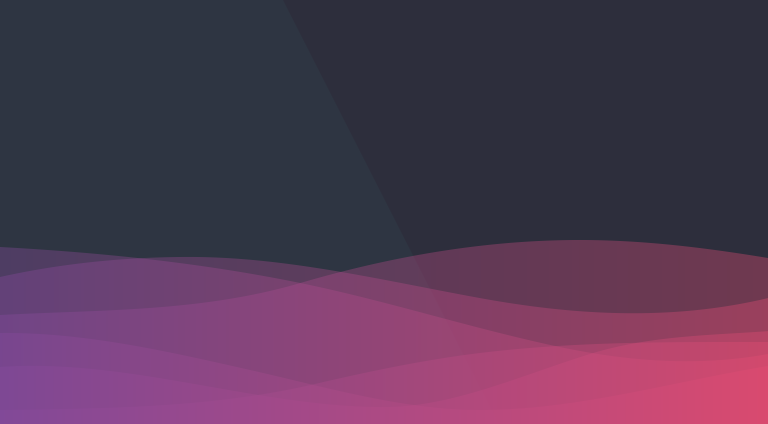
Give the GLSL for this background, as a WebGL 1 fragment shader.

```glsl
precision highp float;
// Translucent purple-to-pink waves over a dark slate backdrop split by a diagonal.

uniform vec2 u_resolution;

const vec3 SLATE = vec3(0.180, 0.208, 0.258);
const vec3 NIGHT = vec3(0.175, 0.180, 0.235);
const vec3 PURPLE = vec3(0.53, 0.29, 0.62);
const vec3 PINK = vec3(0.90, 0.30, 0.45);
const float WAVE_ALPHA = 0.36;

// Cubic Hermite curve between two anchors, each (x, height, slope)
float hermite(float x, vec3 a, vec3 b) {
  float span = b.x - a.x;
  float t = (x - a.x) / span;
  float s = 1.0 - t;
  float ends = a.y * s * s * (1.0 + 2.0 * t) + b.y * t * t * (3.0 - 2.0 * t);
  return ends + span * s * t * (a.z * s - b.z * t);
}

// Smooth crest line through four anchors
float crest(float x, vec3 a, vec3 b, vec3 c, vec3 d) {
  if (x < b.x) return hermite(x, a, b);
  if (x < c.x) return hermite(x, b, c);
  return hermite(x, c, d);
}

// Coverage from a signed distance, softened over one pixel
float cover(float dist, float pixel) {
  return clamp(dist / pixel + 0.5, 0.0, 1.0);
}

// Light passing through one wave layer
float veil(float y, float height, float pixel) {
  return 1.0 - WAVE_ALPHA * cover(height - y, pixel);
}

void main() {
  vec2 uv = gl_FragCoord.xy / u_resolution;
  vec2 pixel = 1.0 / u_resolution;
  float x = uv.x;
  float y = uv.y;

  // Backdrop with a slanted boundary
  float diagonal = 0.3685 + 0.281 * (1.0 - y);
  vec3 backdrop = mix(SLATE, NIGHT, cover(x - diagonal, 1.3 * pixel.x));

  // Tall waves
  float falling = crest(x, vec3(0.0, 0.4175, -0.10), vec3(0.391, 0.3325, -0.37),
                        vec3(0.729, 0.1816, -0.38), vec3(1.0, 0.165, 0.33));
  float rolling = crest(x, vec3(0.0, 0.3467, 0.40), vec3(0.247, 0.394, 0.0),
                        vec3(0.625, 0.297, -0.33), vec3(1.0, 0.297, 0.43));
  float rising = crest(x, vec3(0.0, 0.257, 0.10), vec3(0.391, 0.3325, 0.53),
                       vec3(0.755, 0.434, 0.0), vec3(1.0, 0.3915, -0.30));

  // Low waves
  float dipping = crest(x, vec3(0.0, 0.2146, 0.02), vec3(0.3255, 0.1274, -0.41),
                        vec3(0.625, 0.033, 0.0), vec3(1.0, 0.1368, 0.30));
  float swelling = crest(x, vec3(0.0, 0.1344, 0.13), vec3(0.50, 0.040, 0.0),
                         vec3(0.768, 0.165, 0.56), vec3(1.0, 0.219, 0.13));
  float climbing = crest(x, vec3(0.0, 0.033, 0.03), vec3(0.41, 0.0943, 0.42),
                         vec3(0.625, 0.1675, 0.22), vec3(1.0, 0.1934, 0.0));

  // All layers share one tint, so their transparencies multiply
  float through = veil(y, falling, pixel.y) * veil(y, rolling, pixel.y)
                * veil(y, rising, pixel.y) * veil(y, dipping, pixel.y)
                * veil(y, swelling, pixel.y) * veil(y, climbing, pixel.y);
  vec3 tint = mix(PURPLE, PINK, x);

  gl_FragColor = vec4(mix(tint, backdrop, through), 1.0);
}
```
